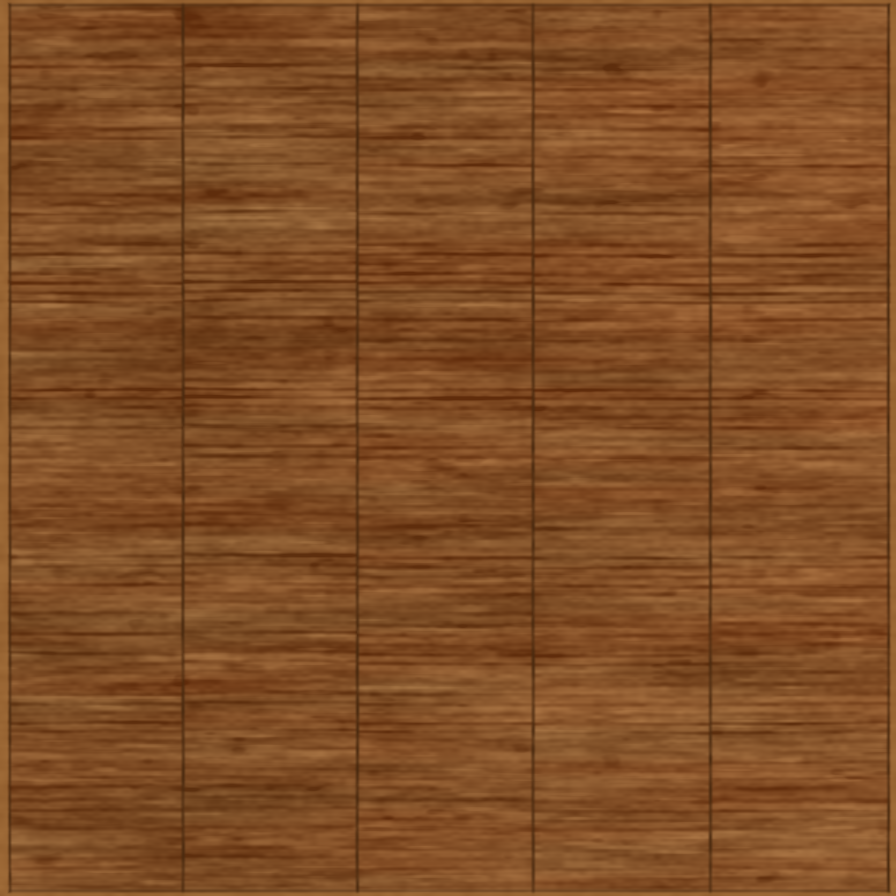
Give the GLSL for this texture, as a WebGL 1 fragment shader.

```glsl
precision highp float;
// Woven bamboo mat: thin horizontal slats, four dark stitch lines, a tan edge.

uniform vec2 u_resolution;

const float SLATS = 92.0;          // slats from bottom to top
const float COLUMNS = 5.0;         // panels between the stitch lines
const vec2 FRAME_MIN = vec2(0.0110, 0.0055);
const vec2 FRAME_MAX = vec2(0.9920, 0.9945);
const float STITCH_SHIFT = 0.0048; // inner stitch lines sit slightly left
const float STITCH_HALF = 0.0017;  // half width of a stitch line
const float STITCH_SOFT = 0.0021;
const float GAP_DEPTH = 1.9;       // darkness between slats, in tone steps
const float SLAT_SPREAD = 1.5;     // tone difference between slats
const float GLINT = 1.2;           // brightness of the sparse pale fibres
const float TONE_BIAS = 0.28;      // offsets the darkening by gaps and stains

const vec3 BAMBOO = vec3(0.510, 0.309, 0.151);
const vec3 TONE_STEP = vec3(0.043, 0.041, 0.032);
const vec3 RED_TINT = vec3(0.010, -0.012, -0.012);
const vec3 STITCH = vec3(0.290, 0.165, 0.060);
const vec3 EDGE = vec3(0.610, 0.405, 0.205);

float hash(vec2 p) {
  vec3 q = fract(vec3(p.xyx) * 0.1031);
  q += dot(q, q.yzx + 33.33);
  return fract((q.x + q.y) * q.z);
}

// Value noise centred on zero, from -0.5 to 0.5.
float noise(vec2 p) {
  vec2 cell = floor(p);
  vec2 f = fract(p);
  f = f * f * (3.0 - 2.0 * f);
  float low = mix(hash(cell), hash(cell + vec2(1.0, 0.0)), f.x);
  float high = mix(hash(cell + vec2(0.0, 1.0)), hash(cell + vec2(1.0, 1.0)), f.x);
  return mix(low, high, f.y) - 0.5;
}

// Coverage of a soft line at signed distance d.
float softLine(float d) {
  return 1.0 - smoothstep(STITCH_HALF - STITCH_SOFT, STITCH_HALF + STITCH_SOFT, abs(d));
}

vec3 bamboo(vec2 uv, float column) {
  // Slats of slightly uneven height; each panel sits a little higher or lower.
  float row = uv.y * SLATS + 0.45 * noise(vec2(3.0, uv.y * 40.0))
            + 0.4 * (hash(vec2(column, 4.0)) - 0.5)
            + 0.3 * noise(vec2(uv.x * 6.0, uv.y * 30.0));
  float seam = floor(row + 0.5);

  // Slat tone, blended softly into its neighbours and drifting along x.
  float tone = TONE_BIAS + SLAT_SPREAD * noise(vec2(7.0, row + 0.5));
  tone += 1.5 * noise(vec2(uv.x * 6.0 + column * 0.3, row + 40.5));

  // Dark gaps: a few strong, most faint, fading in and out along the slat.
  float gap = 1.0 - smoothstep(0.0, 0.36, abs(row - seam));
  float gapFade = 0.85 + 1.3 * noise(vec2(uv.x * 13.0 + column * 0.5, seam + 200.0));
  float gapForce = 0.35 + 1.0 * pow(hash(vec2(seam, 19.0)), 2.0);
  tone -= GAP_DEPTH * gap * gapFade * gapForce;

  // Long fibres, short flecks and fine grain.
  tone += 1.7 * noise(vec2(uv.x * 9.0 + column * 0.5, uv.y * 200.0 + 11.0));
  tone += 1.9 * noise(vec2(uv.x * 42.0, uv.y * 220.0 + 71.0));
  tone += 1.0 * noise(uv * vec2(120.0, 240.0));
  tone += GLINT * smoothstep(0.18, 0.45, noise(vec2(uv.x * 17.0, uv.y * 185.0 + 31.0)));

  // Broad shading, darker to the left, and scattered stains.
  tone += 1.9 * noise(uv * vec2(5.0, 14.0) + 5.0) + 0.7 * (uv.x - 0.5);
  tone += 1.1 * noise(uv * vec2(9.0, 34.0) + 17.0);
  float stain = noise(uv * vec2(19.0, 66.0) + 90.0)
              + 0.6 * noise(uv * vec2(60.0, 160.0) + 30.0);
  tone -= 1.5 * smoothstep(0.34, 0.65, stain);

  float red = 1.4 * noise(vec2(uv.x * 3.0 + column * 0.4, row * 0.6 + 300.0))
            + 0.8 * noise(uv * vec2(4.0, 9.0) + 60.0) + 0.7 * (uv.x - 0.5);
  return BAMBOO + TONE_STEP * clamp(tone, -3.2, 3.4) + RED_TINT * red;
}

void main() {
  vec2 uv = gl_FragCoord.xy / u_resolution;
  vec2 pixel = 1.0 / u_resolution;

  // Five panels inside the frame.
  float pitch = (FRAME_MAX.x - FRAME_MIN.x) / COLUMNS;
  float shifted = uv.x + STITCH_SHIFT * sin(3.14159 * uv.x);
  float across = (shifted - FRAME_MIN.x) / pitch;
  vec3 color = bamboo(uv, floor(across));

  // Stitch lines, fainter on some slats.
  float seam = floor(across + 0.5);
  float sway = 0.0006 * noise(vec2(seam * 9.0, uv.y * 20.0));
  float stitch = softLine((across - seam) * pitch + sway);
  stitch *= 0.8 + 0.4 * noise(vec2(seam + 50.0, uv.y * SLATS));
  color = mix(color, STITCH, stitch);

  // Thin shadow inside the top and bottom edges.
  float hem = max(softLine(uv.y - FRAME_MIN.y), softLine(uv.y - FRAME_MAX.y));
  color = mix(color, STITCH, 0.5 * hem);

  // Tan binding around the outside.
  vec2 outside = max(FRAME_MIN - uv, uv - FRAME_MAX) - STITCH_HALF;
  vec2 soft = max(pixel, vec2(0.0022));
  vec2 cover = smoothstep(-soft, soft, outside);
  vec3 binding = EDGE + TONE_STEP * noise(uv * 90.0);
  color = mix(color, binding, 0.9 * max(cover.x, cover.y));

  gl_FragColor = vec4(color, 1.0);
}
```
